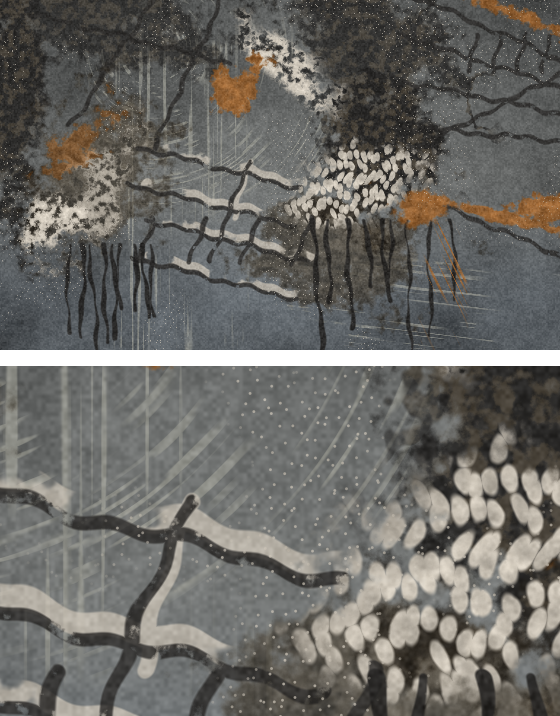
Top: the whole. Bottom: its middle third, enlarged.
Write a Shadertoy shader that draws this texture.

```glsl
// Weathered abstract painting: slate ground with bristle scratches, pale plaster,
// dark stains, a wobbly road network, running drips and rust-coloured smears.
// Layers come from value noise, cellular noise and distances to segments.
#define INK vec3(0.145, 0.14, 0.135)
#define UMBER vec3(0.31, 0.27, 0.21)
#define PLASTER vec3(0.77, 0.74, 0.69)
#define CHALK vec3(0.64, 0.64, 0.6)
#define RUST vec3(0.62, 0.39, 0.18)
#define ROAD_WIDTH 0.0065
#define DRIP_WIDTH 0.006
#define GRAIN 0.09

vec2 p, q;      // plain and wobbled position
float ragged;   // noise that frays the stains

float hash(vec2 v) {
    vec3 k = fract(v.xyx * 0.1031);
    k += dot(k, k.yzx + 33.33);
    return fract((k.x + k.y) * k.z);
}

float noise(vec2 v) {
    vec2 i = floor(v), f = fract(v), e = vec2(1, 0);
    f = f * f * (3.0 - 2.0 * f);
    return mix(mix(hash(i), hash(i + e), f.x), mix(hash(i + e.yx), hash(i + e.xx), f.x), f.y);
}

float fbm(vec2 v) {
    float sum = 0.0, amp = 0.52;
    for (int i = 0; i < 5; i++) {
        sum += amp * noise(v);
        v = mat2(1.6, 1.2, -1.2, 1.6) * v + 7.3;
        amp *= 0.5;
    }
    return sum;
}

// Distance to the nearest scattered cell centre
float cells(vec2 v) {
    float d = 2.0;
    for (int i = 0; i < 9; i++) {
        vec2 c = floor(v) + vec2(i % 3, i / 3) - 1.0;
        d = min(d, length(c + vec2(hash(c), hash(c + 41.7)) - v));
    }
    return d;
}

// Frayed elliptical stain, sheared by a slope
float stain(float x, float y, float rx, float ry, float slope, float fray) {
    vec2 d = p - vec2(x, y);
    d.y -= slope * d.x;
    return 1.0 - smoothstep(0.75, 1.25, length(d / vec2(rx, ry)) + fray * ragged);
}

float stroke(vec2 v, vec2 a, vec2 d, float width) {
    v -= a;
    float soft = 0.7 / iResolution.y + 0.0008;
    float dist = length(v - d * clamp(dot(v, d) / dot(d, d), 0.0, 1.0));
    return 1.0 - smoothstep(width - soft, width + soft, dist);
}

float road(float x, float y, float dx, float dy) {
    return stroke(q, vec2(x, y), vec2(dx, dy), ROAD_WIDTH);
}

// Thin broken hairs; u runs along them, v across
float bristles(float u, float v) {
    return smoothstep(0.66, 0.88, noise(vec2(u * 5.0, v * 190.0)))
         * smoothstep(0.38, 0.62, noise(vec2(u * 4.0, v * 17.0)));
}

float drips(float left, float right, float top) {
    float ink = 0.0;
    for (float i = 0.0; i < 9.0; i++) {
        float h = hash(vec2(i, right * 9.0)), drop = top - p.y;
        float x = mix(left, right, (i + h) / 9.0) + 0.12 * drop * (fract(h * 7.0) - 0.3);
        x += 0.005 * sin(p.y * 27.0 + i * 2.4) + 0.002 * sin(p.y * 71.0 + i);
        float width = DRIP_WIDTH * (0.6 + 0.5 * h + 0.35 * sin(p.y * 38.0 + i * 3.0));
        ink = max(ink, stroke(p, vec2(x, top), vec2(0, -0.16 - 0.24 * fract(h * 13.0)), width));
    }
    return ink;
}

void mainImage(out vec4 fragColor, in vec2 fragCoord) {
    p = fragCoord / iResolution.xy * vec2(1.6, 1);
    float broad = fbm(p * 4.0), mid = fbm(p * 13.0), fine = fbm(p * 65.0);
    ragged = 1.5 * mid + 0.9 * fine - 1.2;
    q = p + 0.004 * (sin(p.yx * 33.0) + sin(p.yx * 77.0 + p.x * 9.0));

    // Slate ground, brighter in the middle and on the right
    vec2 m = (p - vec2(0.72, 0.42)) * vec2(1.6, 2.1), r = (p - vec2(1.42, 0.56)) * 3.0;
    float light = 0.175 + 0.13 * exp(-dot(m, m)) + 0.075 * exp(-dot(r, r)) + 0.16 * broad + 0.08 * mid;
    vec3 col = light * mix(vec3(0.95, 1.01, 1.06), vec3(0.99, 1.01, 1), smoothstep(0.1, 0.5, p.y));

    // Circular, vertical and flat bristle marks
    vec2 arc = p - vec2(0.44, 0.86);
    float hairs = bristles(atan(arc.y, arc.x), length(arc)) * stain(0.6, 0.7, 0.38, 0.33, 0.0, 0.4);
    hairs = max(hairs, bristles(p.y, p.x) * stain(0.5, 0.44, 0.27, 0.5, 0.0, 0.5));
    hairs = max(hairs, bristles(p.x, p.y + 0.12 * p.x) * stain(1.2, 0.16, 0.42, 0.13, 0.0, 1.0));
    col = mix(col, CHALK, 0.65 * hairs);

    // Dark clouds, branching tangle and brown earth
    float web = 1.0 - smoothstep(0.01, 0.035, abs(fbm(p * 7.0 + 20.0) - 0.5));
    float dark = max(0.8 * stain(0.03, 0.74, 0.1, 0.4, 0.0, 1.0), 0.6 * stain(0.22, 0.98, 0.35, 0.15, -0.2, 1.0));
    dark = max(dark, max(0.7 * stain(1.02, 0.88, 0.25, 0.17, -0.3, 1.0), 0.9 * stain(1.08, 0.56, 0.15, 0.22, 0.3, 1.0)));
    dark = max(dark, 0.75 * web * stain(1.14, 0.72, 0.26, 0.4, 0.0, 0.4));
    col = mix(col, mix(INK, UMBER, 0.65 * smoothstep(0.45, 0.65, fine)), dark);
    float earth = max(stain(0.27, 0.5, 0.18, 0.22, 0.2, 1.0), stain(0.98, 0.28, 0.25, 0.16, 0.0, 1.0));
    col = mix(col, UMBER * (0.4 + fine), 0.6 * earth);

    // Plaster: powdery patches and a pebbled one
    float powder = max(stain(0.83, 0.82, 0.12, 0.09, -0.6, 1.0), stain(0.15, 0.38, 0.08, 0.09, 0.3, 1.3));
    powder = max(powder, 0.7 * stain(0.27, 0.45, 0.12, 0.15, 0.6, 1.8)) * smoothstep(0.32, 0.56, fine);
    float pebble = 1.0 - smoothstep(0.36, 0.56, cells((q + 0.012 * mid) * vec2(54, 34)));
    pebble *= stain(1.02, 0.46, 0.17, 0.11, 0.15, 0.8);
    col = mix(col, PLASTER * (0.82 + 0.35 * fine), max(powder, pebble));

    // Road network with pale, broken edges
    float roads = max(road(0.45, 1.02, -0.25, -0.38), road(0.64, 1.02, -0.2, -0.44));
    roads = max(roads, max(road(0.08, 0.96, 0.58, -0.14), road(1.24, 0.6, 0.4, 0.21)));
    roads = max(roads, max(road(1.2, 0.44, 0.42, -0.18), road(0.71, 0.53, -0.11, -0.27)));
    float edges = stroke(q, vec2(0.71, 0.53), vec2(-0.04, -0.15), 0.008);
    for (float i = 0.0; i < 4.0; i++) {
        vec2 a = vec2(0.39 + 0.03 * sin(i * 4.0), 0.58 - 0.105 * i);
        roads = max(roads, road(a.x, a.y, 0.47, -0.12));
        edges = max(edges, stroke(q, a + vec2(0.05, 0.004), vec2(0.42, -0.11), 0.012));
        roads = max(roads, road(0.44 + 0.15 * i, 0.38, -0.05, -0.13));
        roads = max(roads, road(1.14, 1.03 - 0.13 * i, 0.48, 0.055 * i - 0.21));
        roads = max(roads, road(1.36 + 0.07 * i, 0.9, -0.02, -0.1));
    }
    col = mix(col, PLASTER, 0.8 * edges * smoothstep(0.46, 0.56, mid));
    col = mix(col, INK * 1.2, 0.85 * roads * smoothstep(0.24, 0.42, fine));
    col = mix(col, INK, 0.9 * max(drips(0.84, 1.32, 0.37), drips(0.19, 0.45, 0.3)));

    // Rust smears
    float rust = max(stain(1.2, 0.4, 0.08, 0.05, 0.0, 1.2), stain(1.4, 0.39, 0.22, 0.018, -0.25, 1.3));
    rust = max(rust, max(stain(0.68, 0.75, 0.06, 0.05, 0.5, 1.8), stain(1.49, 0.95, 0.1, 0.022, -0.4, 1.5)));
    rust = max(rust, max(stain(1.54, 0.4, 0.07, 0.03, 0.0, 1.6), 0.7 * stain(0.22, 0.59, 0.09, 0.08, 0.5, 2.0)));
    rust = max(rust, bristles(p.y, p.x + 0.5 * p.y) * stain(1.27, 0.2, 0.07, 0.2, 0.0, 0.5));
    col = mix(col, RUST * (0.75 + 0.5 * fine), 0.85 * rust);

    // Scattered flecks and surface grain
    float fleck = 1.0 - smoothstep(0.05, 0.15, cells(p * 75.0));
    col = mix(col, PLASTER, 0.75 * fleck * smoothstep(0.5, 0.64, fbm(p * 6.0 + 50.0)));
    col += GRAIN * (noise(p * 240.0) + fine - 1.0);
    fragColor = vec4(col, 1);
}
```
